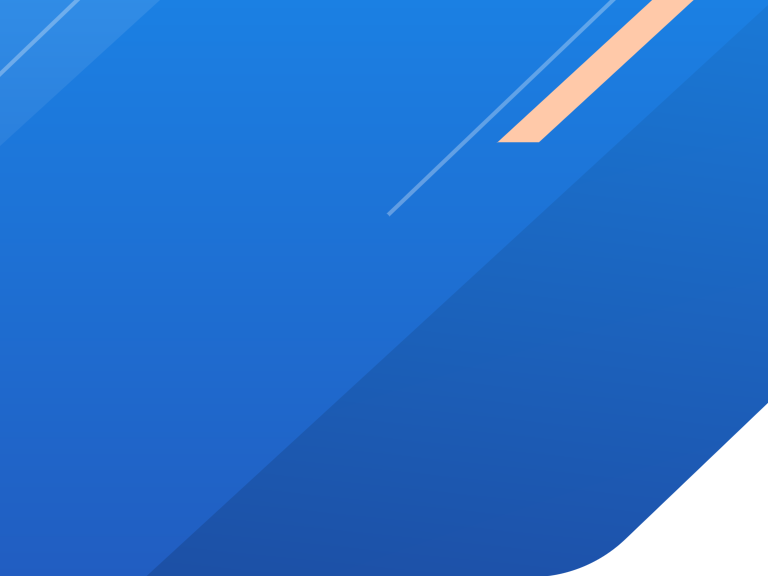
Reproduce this background procedurally as a WebGL 1 fragment shader.

```glsl
precision highp float;

uniform vec2 u_resolution;

const vec3 SKY_BLUE = vec3(0.106, 0.502, 0.89);
const vec3 DEEP_BLUE = vec3(0.129, 0.365, 0.757);
const vec3 PEACH = vec3(1.0, 0.788, 0.663);
const vec3 WHITE = vec3(1.0);
const vec3 BLACK = vec3(0.0);

// Signed distance to the line a-b, positive on its right side
float lineSide(vec2 p, vec2 a, vec2 b) {
    vec2 dir = normalize(b - a);
    return dot(p - a, vec2(dir.y, -dir.x));
}

// Flat-ended stroke from a to b
float strokeDistance(vec2 p, vec2 a, vec2 b, float halfWidth) {
    vec2 dir = normalize(b - a);
    float along = dot(p - a, dir);
    float ends = max(-along, along - length(b - a));
    return max(abs(lineSide(p, a, b)) - halfWidth, ends);
}

// Slanted band with a flat lower end
float bandDistance(vec2 p, vec2 base, vec2 slant, float width) {
    vec2 rightBase = base + vec2(width, 0.0);
    float left = -lineSide(p, base, base + slant);
    float right = lineSide(p, rightBase, rightBase + slant);
    return max(max(left, right), base.y - p.y);
}

// Area above a floor and a rising edge, joined by an arc
float roundedCornerDistance(vec2 p, vec2 center, float radius, vec2 edgeDir) {
    vec2 q = p - center;
    float edge = dot(q, vec2(edgeDir.y, -edgeDir.x));
    bool onArc = q.x > 0.0 && dot(q, edgeDir) < 0.0;
    return (onArc ? length(q) : max(-q.y, edge)) - radius;
}

float coverage(float dist, float pixel) {
    return 1.0 - smoothstep(-0.7 * pixel, 0.7 * pixel, dist);
}

vec3 paint(vec3 base, vec3 ink, float dist, float opacity, float pixel) {
    return mix(base, ink, coverage(dist, pixel) * opacity);
}

void main() {
    float pixel = 1.0 / u_resolution.y;
    vec2 p = gl_FragCoord.xy * pixel;

    // Vertical gradient
    vec3 color = mix(DEEP_BLUE, SKY_BLUE, p.y);

    // Lower right shade, fading toward the upper right
    float shade = -lineSide(p, vec2(0.260, 0.005), vec2(1.333, 0.991));
    float shadeFade = 0.5 * (0.75 * p.x + p.y);
    color = paint(color, BLACK, shade, mix(0.155, 0.055, shadeFade), pixel);

    // Lightened upper left, fading downward
    float panel = lineSide(p, vec2(0.0, 0.7465), vec2(0.2778, 1.0));
    float panelOpacity = mix(0.065, 0.092, smoothstep(0.74, 1.0, p.y));
    color = paint(color, WHITE, panel, panelOpacity, pixel);

    // Thin translucent strokes
    float cornerStroke = strokeDistance(p, vec2(-0.067, 0.807), vec2(0.201, 1.064), 0.0035);
    float longStroke = strokeDistance(p, vec2(0.674, 0.627), vec2(1.142, 1.0743), 0.0035);
    color = paint(color, WHITE, min(cornerStroke, longStroke), 0.3, pixel);

    // Peach accent
    float band = bandDistance(p, vec2(0.8637, 0.753), vec2(0.268, 0.2465), 0.072);
    color = paint(color, PEACH, band, 1.0, pixel);

    // White cutout at the lower right
    vec2 edgeDir = normalize(vec2(0.723, 0.691));
    float card = roundedCornerDistance(p, vec2(0.9213, 0.236), 0.238, edgeDir);
    color = paint(color, WHITE, -card, 1.0, pixel);

    gl_FragColor = vec4(color, 1.0);
}
```
